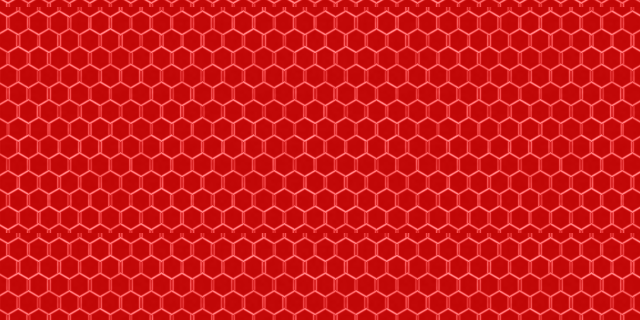
Write a WebGL 2 fragment shader that draws this pattern.

```glsl
#version 300 es
precision highp float;
// Red honeycomb mesh: bright zigzag wires joined by fainter doubled uprights.
// Work is in cell widths, measured down from the top. A tile of 7 columns and
// about 13 rows repeats, with its own wear and a short row at each seam.

#define CELLS_ACROSS 31.26
#define TILE_COLUMNS 7.0
#define TILE_HEIGHT 11.07
#define SEAM_TOP 0.326
#define LATTICE_START vec2(0.39, 0.684)
#define ROW_PITCH 0.8660254
#define ZIGZAG_WIDTH 0.033
#define UPRIGHT_WIDTH 0.027
#define UPRIGHT_GAP 0.07
#define BASE_RED vec3(0.76, 0.03, 0.03)
#define WIRE_PINK vec3(1.0, 0.53, 0.54)

uniform vec2 u_resolution;
out vec4 fragColor;

float hash(vec2 p) {
  vec3 q = fract(p.xyx * vec3(0.1031, 0.103, 0.0973));
  q += dot(q, q.yzx + 33.33);
  return fract((q.x + q.y) * q.z);
}

// Value noise that wraps horizontally after the given number of lattice steps
float wrapNoise(vec2 p, float period) {
  vec2 cell = floor(p);
  vec2 f = fract(p);
  f = f * f * (3.0 - 2.0 * f);
  float x0 = mod(cell.x, period);
  float x1 = mod(cell.x + 1.0, period);
  float top = mix(hash(vec2(x0, cell.y)), hash(vec2(x1, cell.y)), f.x);
  float bottom = mix(hash(vec2(x0, cell.y + 1.0)), hash(vec2(x1, cell.y + 1.0)), f.x);
  return mix(top, bottom, f.y);
}

// Soft line profile, never thinner than the pixel grid can show
float wire(float dist, float width, float pixel) {
  float d = dist / max(width, 0.5 * pixel);
  return exp(-0.5 * d * d);
}

void main() {
  float pixel = CELLS_ACROSS / u_resolution.x;
  vec2 p = vec2(gl_FragCoord.x, u_resolution.y - gl_FragCoord.y) * pixel;

  // Restart the lattice at every horizontal seam
  p.y = mod(p.y - SEAM_TOP, TILE_HEIGHT) + SEAM_TOP;
  vec2 q = p - LATTICE_START;

  // Nearest zigzag; odd ones are shifted by half a cell
  float zig = floor(q.y / ROW_PITCH + 0.5);
  float u = q.x - 0.5 * mod(zig, 2.0);
  float crest = (abs(fract(u) - 0.5) - 0.25) / sqrt(3.0);
  float below = q.y - zig * ROW_PITCH - crest;
  float edgeId = mod(floor(2.0 * u), 2.0 * TILE_COLUMNS);
  float zigStrength = mix(0.72, 1.0, hash(vec2(edgeId, zig + 40.0)));
  float zigzag = zigStrength * wire(below * ROW_PITCH, ZIGZAG_WIDTH, pixel);

  // Doubled upright in the row on this side of the zigzag
  float row = below > 0.0 ? zig : zig - 1.0;
  float v = q.x - 0.5 * mod(row, 2.0) + 0.5;
  vec2 uprightId = vec2(mod(floor(v), TILE_COLUMNS), row + 70.0);
  float dx = fract(v) - 0.5;
  float gap = UPRIGHT_GAP * mix(0.7, 1.2, hash(uprightId));
  float leftStrength = mix(0.25, 0.6, hash(uprightId + 19.0));
  float rightStrength = mix(0.25, 0.6, hash(uprightId + 37.0));
  float upright = leftStrength * wire(dx + gap, UPRIGHT_WIDTH, pixel)
                + rightStrength * wire(dx - gap, UPRIGHT_WIDTH, pixel)
                + 0.13 * (1.0 - smoothstep(gap - 0.03, gap + 0.03, abs(dx)));

  // Uneven glow: broad patches plus fine breaks along the wires
  float patches = wrapNoise(p, TILE_COLUMNS);
  float grain = wrapNoise(p * 6.0, TILE_COLUMNS * 6.0);
  float wear = 0.84 + 0.18 * patches + 0.16 * grain;
  float glow = clamp(max(zigzag, upright) * wear, 0.0, 1.0);

  // Red saturates sooner than the pink components
  vec3 tint = vec3(glow * (2.0 - glow), glow, glow);
  vec3 color = mix(BASE_RED, WIRE_PINK, tint);
  color += 0.012 * (grain - 0.5);
  fragColor = vec4(color, 1.0);
}
```
